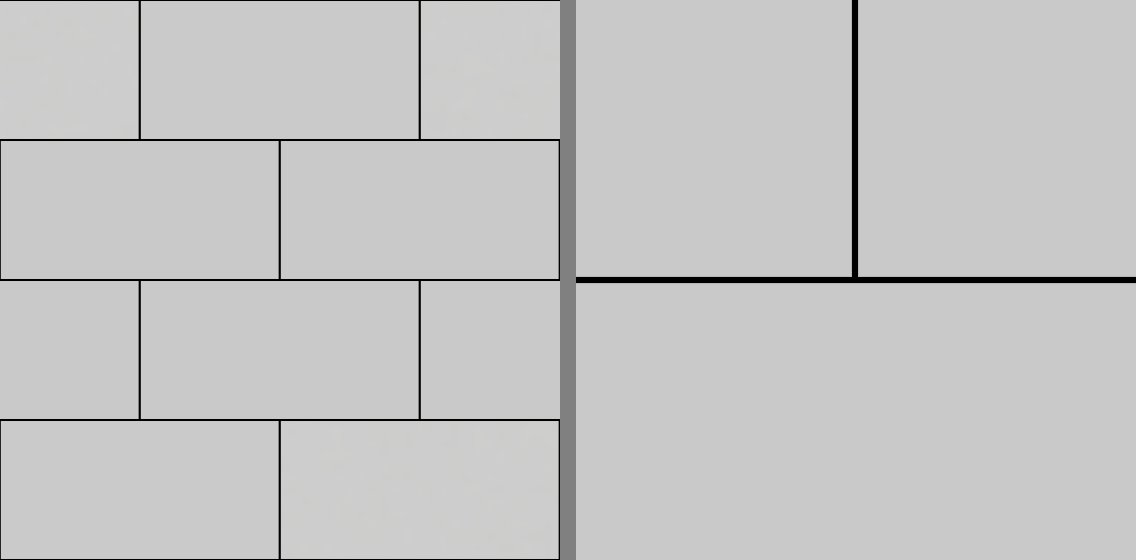
Left: the whole. Right: its middle third, enlarged.
Write a Shadertoy shader that draws this pattern.

```glsl
// Running-bond wall of pale grey bricks, two across and four courses down,
// parted by thin black joints. Joints come from the distance to the brick edge;
// each brick gets a slightly different grey and a very faint mottling.

#define BRICKS vec2(2.0, 4.0)
#define JOINT_WIDTH 0.0038
#define JOINT_SHIFT vec2(0.0006, 0.0)
#define BRICK_GREY vec3(0.788, 0.788, 0.787)
#define JOINT_COLOR vec3(0.0)
#define OUTER_LIFT 0.005
#define ALTERNATE_LIFT 0.011
#define MOTTLE_SCALE 48.0
#define MOTTLE_AMOUNT 0.006

float hash(vec2 p) {
    vec3 q = fract(vec3(p.xyx) * 0.1031);
    q += dot(q, q.yzx + 33.33);
    return fract((q.x + q.y) * q.z);
}

float valueNoise(vec2 p) {
    vec2 cell = floor(p);
    vec2 f = fract(p);
    f = f * f * (3.0 - 2.0 * f);
    float low = mix(hash(cell), hash(cell + vec2(1.0, 0.0)), f.x);
    float high = mix(hash(cell + vec2(0.0, 1.0)), hash(cell + 1.0), f.x);
    return mix(low, high, f.y);
}

// Distance to the nearest brick edge in canvas units; id wraps at the borders
float brickEdge(vec2 uv, out vec2 id) {
    vec2 p = uv * BRICKS;
    p.x += 0.5 * mod(floor(p.y), 2.0);
    id = mod(floor(p), BRICKS);
    vec2 toEdge = (0.5 - abs(fract(p) - 0.5)) / BRICKS;
    return min(toEdge.x, toEdge.y);
}

// Grey offset per brick: the outer courses are lighter, alternating in tone
float brickTone(vec2 id) {
    float outer = step(1.0, abs(id.y - 0.5 * (BRICKS.y - 1.0)));
    float alternate = mod(id.x + id.y, 2.0);
    return outer * (OUTER_LIFT + ALTERNATE_LIFT * alternate);
}

void mainImage(out vec4 fragColor, in vec2 fragCoord) {
    vec2 uv = fragCoord / iResolution.xy;
    float pixel = 1.0 / min(iResolution.x, iResolution.y);

    vec2 id;
    float edge = brickEdge(uv + JOINT_SHIFT, id);

    // Brick face; mottling shows only on the lighter bricks
    float tone = brickTone(id);
    float mottle = valueNoise(uv * MOTTLE_SCALE) - 0.5;
    float mottled = tone / (OUTER_LIFT + ALTERNATE_LIFT);
    vec3 color = BRICK_GREY + tone + MOTTLE_AMOUNT * mottled * mottle;

    // Joints, smoothed over one pixel
    float halfWidth = 0.5 * JOINT_WIDTH;
    float joint = 1.0 - smoothstep(halfWidth - 0.5 * pixel, halfWidth + 0.5 * pixel, edge);
    color = mix(color, JOINT_COLOR, joint);

    fragColor = vec4(color, 1.0);
}
```
